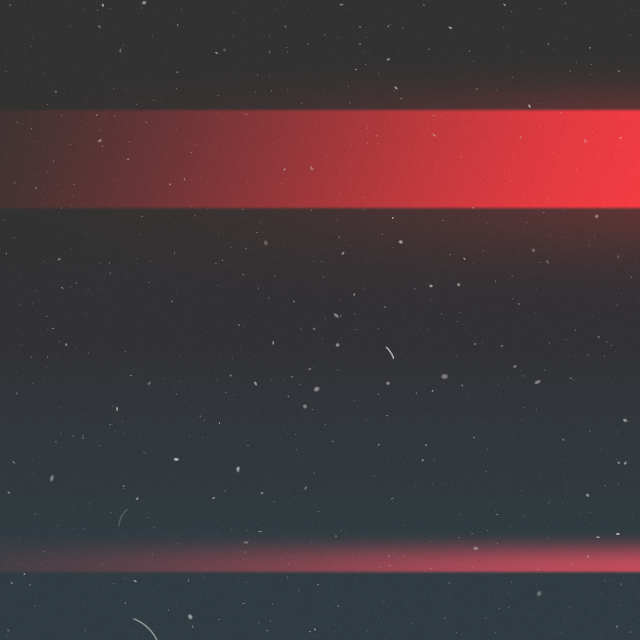
A three.js fragment shader for this background:

```glsl
#define BAND_BOTTOM 0.675
#define BAND_TOP 0.828
#define STRIPE_BOTTOM 0.106
#define STRIPE_TOP 0.172
#define EDGE_SOFTNESS 0.004
#define BAND_SLANT 0.35
#define GLOW_ABOVE 0.045
#define GLOW_BELOW 0.085
#define GRAIN 0.012
#define BAND_RED vec3(0.965, 0.235, 0.26)
#define STRIPE_RED vec3(0.77, 0.30, 0.36)
#define DUST_COLOR vec3(0.82, 0.80, 0.79)

varying vec2 vUv;

float hash(vec2 p) {
  return fract(sin(dot(p, vec2(12.9898, 78.233))) * 43758.5453);
}

vec2 rotate(vec2 p, float angle) {
  float c = cos(angle), s = sin(angle);
  return vec2(c * p.x + s * p.y, c * p.y - s * p.x);
}

vec3 backdrop(float y) {
  vec3 charcoal = vec3(0.196, 0.196, 0.194);
  vec3 plum = vec3(0.196, 0.192, 0.207);
  vec3 slate = vec3(0.196, 0.222, 0.243);
  vec3 teal = vec3(0.188, 0.237, 0.258);
  vec3 color = mix(teal, slate, smoothstep(0.14, 0.28, y));
  color = mix(color, plum, smoothstep(0.26, 0.52, y));
  return mix(color, charcoal, smoothstep(0.50, 0.68, y));
}

// Light grows from left to right
float lightRamp(float x) {
  return smoothstep(-0.25, 1.15, x);
}

// One small, randomly stretched speck in some of the grid cells
float specks(vec2 uv, float cells, float chance, float radius, float seed) {
  vec2 cell = floor(uv * cells);
  vec2 key = cell + seed;
  vec2 center = 0.25 + 0.5 * vec2(hash(key + 3.1), hash(key + 7.7));
  vec2 p = (fract(uv * cells) - center) / cells;
  p = rotate(p, 6.2832 * hash(key + 11.3));
  p.y *= 1.0 + 1.2 * hash(key + 17.9);
  float size = radius * mix(0.6, 1.2, hash(key + 23.5));
  float shape = 1.0 - smoothstep(size * 0.4, size * 1.3, length(p));
  float present = step(hash(key), chance);
  return shape * present * mix(0.35, 1.0, hash(key + 29.2));
}

// Thin curved fibre
float hair(vec2 uv, vec2 center, float angle, float halfLength, float bend) {
  vec2 p = rotate(uv - center, angle);
  p.y -= bend * (p.x * p.x - halfLength * halfLength * 0.5);
  float d = length(vec2(max(abs(p.x) - halfLength, 0.0), p.y));
  return 1.0 - smoothstep(0.0005, 0.0022, d);
}

void main() {
  vec2 uv = vUv;
  vec3 color = backdrop(uv.y);
  float light = lightRamp(uv.x);

  // Glow around the broad band
  float above = max(uv.y - BAND_TOP, 0.0) / GLOW_ABOVE;
  float below = max(BAND_BOTTOM - uv.y, 0.0) / GLOW_BELOW;
  float glow = 0.20 * exp(-above * above - below * below) * light * light;
  glow += 0.03 * exp(-below * 1.5 - above * 3.0) * light;
  color = mix(color, BAND_RED, glow);

  // Broad band with a slightly slanted gradient and bright rims
  float inBand = smoothstep(BAND_BOTTOM - EDGE_SOFTNESS, BAND_BOTTOM + EDGE_SOFTNESS, uv.y)
    * (1.0 - smoothstep(BAND_TOP - EDGE_SOFTNESS, BAND_TOP + EDGE_SOFTNESS, uv.y));
  float middle = 0.5 * (BAND_BOTTOM + BAND_TOP);
  float bandLight = lightRamp(uv.x - BAND_SLANT * (uv.y - middle));
  float rimDistance = min(abs(uv.y - BAND_BOTTOM), abs(uv.y - BAND_TOP));
  bandLight += 0.05 * exp(-rimDistance / 0.006) * light;
  color = mix(color, mix(backdrop(uv.y), BAND_RED, bandLight), inBand);

  // Narrow stripe: crisp below, fading upward
  float stripe = smoothstep(STRIPE_BOTTOM - EDGE_SOFTNESS, STRIPE_BOTTOM + EDGE_SOFTNESS, uv.y)
    * (1.0 - smoothstep(STRIPE_BOTTOM + 0.008, STRIPE_TOP, uv.y));
  color = mix(color, STRIPE_RED, stripe * (0.06 + 0.94 * light));

  // Dust, from a few large flecks to many faint points
  float dust = 0.0;
  for (int i = 0; i < 4; i++) {
    float layer = float(i);
    float cells = 9.0 * pow(1.75, layer);
    float radius = 0.0048 * pow(0.66, layer);
    float strength = 0.9 - 0.17 * layer;
    dust = max(dust, strength * specks(uv, cells, 0.20, radius, 41.0 * layer + 5.0));
  }
  dust = max(dust, 0.75 * hair(uv, vec2(0.610, 0.449), -1.0, 0.010, -12.0));
  dust = max(dust, 0.55 * hair(uv, vec2(0.229, 0.018), -0.75, 0.024, -8.0));
  dust = max(dust, 0.18 * hair(uv, vec2(0.191, 0.192), 1.1, 0.014, -14.0));
  color = mix(color, DUST_COLOR, dust);

  // Fine film grain
  color += GRAIN * (hash(floor(uv * 400.0)) - 0.5);
  gl_FragColor = vec4(color, 1.0);
}
```
